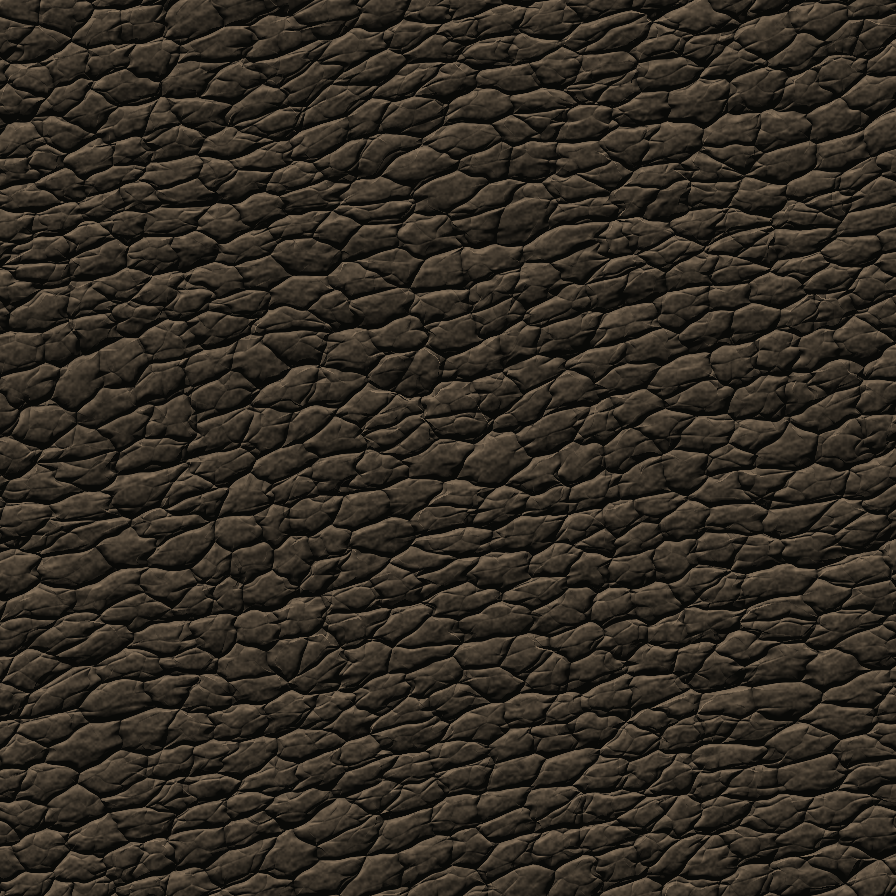
A Shadertoy shader for this texture:

```glsl
// Dark brown pebbled leather: small grains in slanted rows, lit from above.

const vec3  SHADOW_COLOR = vec3(0.035, 0.034, 0.027);
const vec3  LIT_COLOR    = vec3(0.48, 0.41, 0.33);
const vec2  GRAIN_COUNT  = vec2(18.0, 29.0);  // grains across and up the canvas
const float ROW_SLANT    = 0.19;              // rise of the rows to the right
const float ROW_WARP     = 0.036;             // waviness of the rows
const float RAGGED       = 0.17;              // raggedness of the grain outlines
const vec2  JITTER       = vec2(0.85, 0.70);  // irregularity of grain centres
const float CREASE_DEPTH = 0.24;
const float FOLD_SCALE   = 1.7;               // small folds per grain
const float FOLD_DEPTH   = 0.15;
const float WRINKLE      = 0.13;
const float PORE         = 0.065;
const float FIBRE        = 0.16;              // contrast of the finest speckle
const vec2  LIGHT_DIR    = vec2(-0.24, 0.97);
const float LIGHT_STEP   = 0.0015;            // sampling distance of the slope
const float BASE_TONE    = 0.385;
const float RELIEF       = 0.285;
const float OCCLUSION    = 0.30;

float hash(vec2 p) {
    return fract(sin(dot(p, vec2(127.1, 311.7))) * 43758.5453);
}

vec2 hash2(vec2 p) {
    return vec2(hash(p), hash(p + vec2(37.3, 17.9)));
}

float noise(vec2 p) {
    vec2 i = floor(p), f = fract(p);
    f = f * f * (3.0 - 2.0 * f);
    float low  = mix(hash(i), hash(i + vec2(1, 0)), f.x);
    float high = mix(hash(i + vec2(0, 1)), hash(i + vec2(1, 1)), f.x);
    return mix(low, high, f.y);
}

vec2 noise2(vec2 p) {
    return vec2(noise(p), noise(p + vec2(31.4, 12.7))) - 0.5;
}

// Staggered Voronoi: x = squared distance to the centre, y = distance to the border
vec2 cells(vec2 p) {
    vec2 id = floor(p), nearest = vec2(0), second = vec2(0);
    float d1 = 1e3, d2 = 1e3;
    for (int y = -1; y <= 1; y++) {
        for (int x = -2; x <= 1; x++) {
            vec2 cell = id + vec2(x, y);
            vec2 r = cell + 0.5 + JITTER * (hash2(cell) - 0.5) - p;
            r.x += 0.5 * mod(cell.y, 2.0);
            float d = dot(r, r);
            if (d < d1) {
                d2 = d1; second = nearest;
                d1 = d;  nearest = r;
            } else if (d < d2) {
                d2 = d;  second = r;
            }
        }
    }
    return vec2(d1, 0.5 * (d2 - d1) / max(length(second - nearest), 0.35));
}

// Canvas position to grain space, with slanted, wavy rows and ragged outlines
vec2 grainSpace(vec2 uv) {
    vec2 bend = noise2(uv * 5.0 + 9.0) + 0.25 * noise2(uv * 18.0);
    uv.y -= ROW_SLANT * uv.x;
    vec2 p = (uv + ROW_WARP * bend) * GRAIN_COUNT + 50.0;
    return p + RAGGED * noise2(p * 3.3);
}

// Surface: x = height in grain units, y = crease darkness
vec2 leather(vec2 uv) {
    vec2 p = grainSpace(uv);
    vec2 grain = cells(p);
    vec2 fold = cells(p * FOLD_SCALE + vec2(13.7, 5.3));

    // Folds gather in the valleys and leave the grain tops smooth
    float crease = exp(-14.0 * grain.y);
    float valley = 1.0 - 0.75 * smoothstep(0.08, 0.36, grain.y);
    float foldAmount = valley * smoothstep(0.1, 0.65, noise(p * 1.3 + 7.0));
    float foldCrease = foldAmount * exp(-11.0 * fold.y);

    float height = -0.78 * grain.x - CREASE_DEPTH * crease;
    height -= FOLD_DEPTH * (foldCrease + foldAmount * fold.x);
    height += WRINKLE * valley * noise(p * vec2(3.6, 5.0) + 21.0);
    height += PORE * noise(p * vec2(9.0, 7.0));
    return vec2(height, max(crease, 0.65 * foldCrease));
}

void mainImage(out vec4 fragColor, in vec2 fragCoord) {
    vec2 uv = fragCoord / iResolution.y;

    // Slope towards the light
    vec2 here = leather(uv);
    vec2 ahead = leather(uv + LIGHT_DIR * LIGHT_STEP);
    float slope = (here.x - ahead.x) / (LIGHT_STEP * GRAIN_COUNT.y);

    // Relief shading with darkened creases and a fine speckle
    float tone = BASE_TONE + RELIEF * clamp(slope, -2.0, 2.3);
    tone -= OCCLUSION * here.y;
    float speckle = noise(uv * 240.0) + noise(uv * 430.0 + 5.0) - 1.0;
    tone += FIBRE * speckle * smoothstep(-0.1, 0.4, tone);
    tone = clamp(tone, 0.0, 1.15);

    fragColor = vec4(mix(SHADOW_COLOR, LIT_COLOR, tone), 1.0);
}
```
